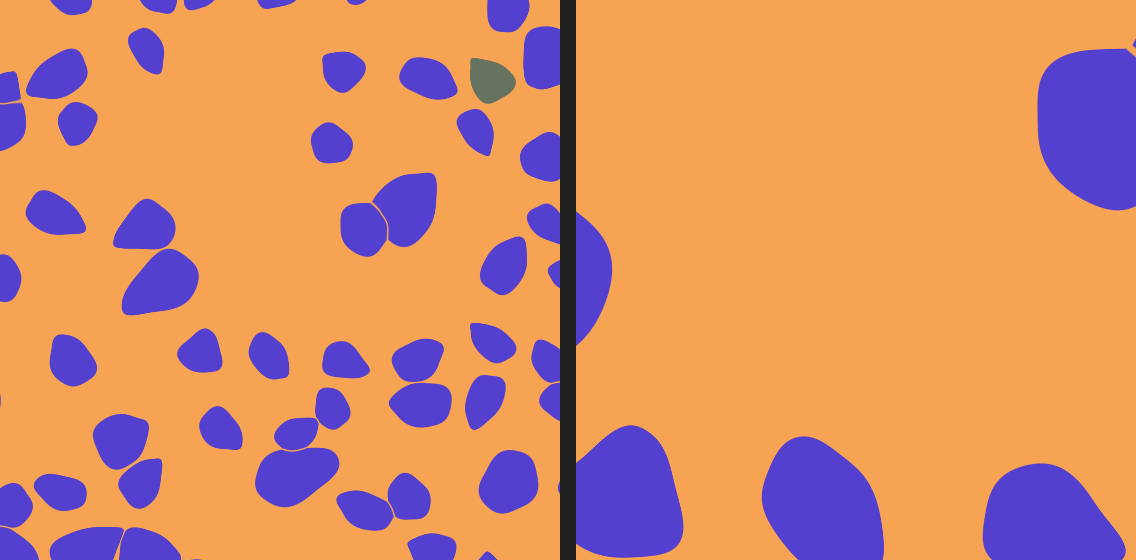
Left, the full canvas; right, a detail of the centre.
Give the GLSL for this pattern, as a WebGL 1 fragment shader.

```glsl
precision highp float;
// Scattered egg-shaped violet grains, one of them grey-green, on flat orange.

uniform vec2 u_resolution;

const vec3 GROUND = vec3(0.97, 0.64, 0.33);
const vec3 GRAIN = vec3(0.33, 0.25, 0.81);
const vec3 ODD_GRAIN = vec3(0.40, 0.45, 0.38);

const float CELLS = 8.0;            // grid cells across the canvas
const float JITTER = 0.58;          // random shift inside a cell
const float FILL = 0.70;            // chance that a cell holds a grain
const float GAP = 0.0012;           // half width of the seam between neighbours
const vec2 ODD_CELL = vec2(7.0);    // cell of the grey-green grain
const vec2 CLEARING = vec2(0.45, 0.70);

vec3 hash3(vec2 cell, float salt) {
  vec3 q = fract(vec3(cell.xyx + salt) * vec3(0.1031, 0.1030, 0.0973) * 7.31);
  q += dot(q, q.yxz + 33.33);
  return fract((q.xxy + q.yzz) * q.zyx);
}

mat2 rotation(float angle) {
  float c = cos(angle), s = sin(angle);
  return mat2(c, -s, s, c);
}

// Approximate signed distance to an ellipse tapered along x, with a wavy rim.
float grainDistance(vec2 p, vec2 radii, float taper, vec2 phase) {
  p.y /= 1.0 - taper * clamp(p.x / radii.x, -1.0, 1.0);
  vec2 unit = p / radii;
  float k = length(unit);
  float angle = atan(unit.y, unit.x + 1e-6);
  float rim = 1.0 + 0.045 * cos(3.0 * angle + phase.x)
                  + 0.030 * cos(5.0 * angle + phase.y);
  return (k - rim) * k / max(length(unit / radii), 1e-4);
}

// Grains grow rare towards the clearing.
float grainChance(vec2 center) {
  float away = length((center - CLEARING) * vec2(1.1, 0.75));
  return FILL * smoothstep(0.14, 0.26, away);
}

// Distance from p to the grain of one cell, or a large value if it is empty.
float cellDistance(vec2 p, vec2 cell, bool odd) {
  vec3 place = hash3(cell, 3.0);
  if (!odd && place.z > grainChance(cell / CELLS)) return 1.0;

  vec3 form = hash3(cell, 41.0);
  vec3 turn = hash3(cell, 87.0);
  vec2 center = (cell + JITTER * (place.xy - 0.5)) / CELLS;
  float size = 0.034 + 0.013 * form.x + 0.015 * pow(form.x, 8.0);
  float stretch = sqrt(mix(1.05, 1.65, form.y));
  vec2 radii = size * vec2(stretch, 1.0 / stretch);
  vec2 local = rotation(6.2832 * turn.x) * (p - center);
  return grainDistance(local, radii, 0.5 * form.z, 6.2832 * turn.yz);
}

void main() {
  float extent = min(u_resolution.x, u_resolution.y);
  vec2 p = gl_FragCoord.xy / extent;
  vec2 home = floor(p * CELLS + 0.5);

  // Find the two nearest grains and the colour of the nearest.
  float nearest = 1.0;
  float second = 1.0;
  vec3 color = GRAIN;
  for (int j = -1; j <= 1; j++) {
    for (int i = -1; i <= 1; i++) {
      vec2 cell = home + vec2(float(i), float(j));
      bool odd = distance(cell, ODD_CELL) < 0.5;
      float d = cellDistance(p, cell, odd);
      if (d < nearest) {
        second = nearest;
        nearest = d;
        color = odd ? ODD_GRAIN : GRAIN;
      } else {
        second = min(second, d);
      }
    }
  }

  // Overlapping grains are parted by a thin seam.
  float edge = max(nearest, GAP - 0.5 * (second - nearest));
  float soft = 0.6 / extent;
  float cover = 1.0 - smoothstep(-soft, soft, edge);
  gl_FragColor = vec4(mix(GROUND, color, cover), 1.0);
}
```
